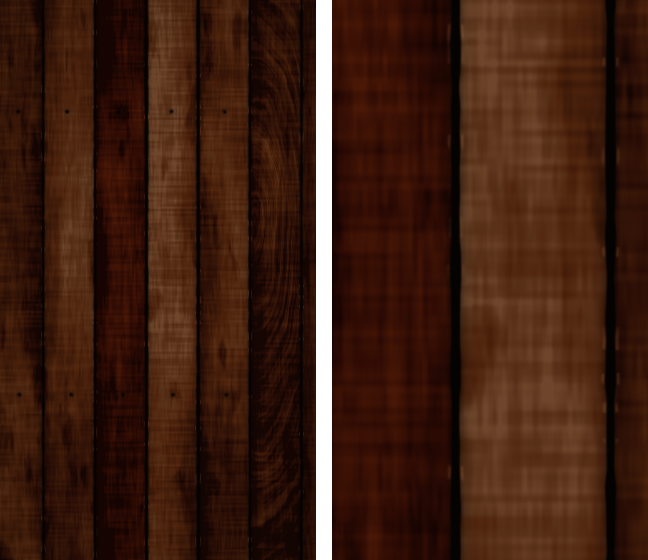
Left, the full canvas; right, a detail of the centre.
Reproduce this texture procedurally as a WebGL 2 fragment shader.

```glsl
#version 300 es
precision highp float;
// Dark, weathered vertical wood planks with black gaps, saw marks, stains and nail holes.

uniform vec2 u_resolution;
out vec4 fragColor;

// Lengths are in canvas widths.
const float PITCH = 0.1634;
const float FIRST_SEAM = 0.137;
const float SEAM_THIN = 0.0024;
const float SEAM_WIDE = 0.0046;
const float NAIL_ROW = 0.523;
const float NAIL_SPACING = 0.896;
const float NAIL_RADIUS = 0.0052;
const float LAST_NAILED = 4.0;
const float SWIRL_PLANK = 5.0;
const float RED_PLANK = 2.0;
const vec2 SWIRL_CENTER = vec2(0.805, 1.06);
const vec2 SWIRL_SIZE = vec2(0.085, 0.31);
const vec3 GAP_COLOR = vec3(0.018, 0.009, 0.006);
const vec3 RED_TINT = vec3(1.08, 0.80, 0.62);

// Wood colours from dark to light.
const vec3 WOOD[6] = vec3[6](
  vec3(0.08, 0.02, 0.01), vec3(0.16, 0.05, 0.02), vec3(0.22, 0.09, 0.03),
  vec3(0.29, 0.13, 0.045), vec3(0.33, 0.18, 0.09), vec3(0.41, 0.26, 0.16));

// Tone of each plank at its bottom, middle and top.
const vec3 TONE[7] = vec3[7](
  vec3(0.52, 0.40, 0.34), vec3(0.42, 0.80, 0.52), vec3(0.20, 0.26, 0.08),
  vec3(0.56, 0.92, 0.80), vec3(0.30, 0.64, 0.62), vec3(0.18, 0.30, 0.36),
  vec3(0.44, 0.50, 0.46));

float hash(vec2 p) {
  vec3 q = fract(vec3(p.xyx) * 0.1031);
  q += dot(q, q.yzx + 33.33);
  return fract((q.x + q.y) * q.z);
}

float noise(vec2 p) {
  vec2 i = floor(p), f = fract(p);
  f = f * f * (3.0 - 2.0 * f);
  return mix(mix(hash(i), hash(i + vec2(1, 0)), f.x),
             mix(hash(i + vec2(0, 1)), hash(i + vec2(1, 1)), f.x), f.y);
}

float fbm(vec2 p) {
  float sum = 0.0, amp = 0.5;
  for (int i = 0; i < 4; i++) {
    sum += amp * noise(p);
    p = p * 2.03 + 17.3;
    amp *= 0.5;
  }
  return sum / 0.9375;
}

vec3 woodRamp(float tone) {
  float t = clamp(tone, 0.0, 1.0) * 5.0;
  int i = int(min(t, 4.0));
  return mix(WOOD[i], WOOD[i + 1], t - float(i));
}

// Curved growth rings, fading into straight grain away from the centre.
float swirlGrain(vec2 p) {
  float r = length((p - SWIRL_CENTER) / SWIRL_SIZE);
  r += 0.25 * (fbm(p * vec2(14.0, 6.0)) - 0.5);
  float rings = noise(vec2(r * 15.0, p.y * 4.0)) - 0.5;
  float fine = noise(vec2(r * 38.0, p.y * 9.0)) - 0.5;
  float arc = exp(-pow((r - 0.85) / 0.13, 2.0)) * smoothstep(0.8, 1.1, p.y);
  float burn = exp(-pow((p.y - 0.72) / 0.16, 2.0));
  return 0.36 * rings + 0.24 * fine + 0.25 * arc - 0.16 * burn;
}

void main() {
  vec2 p = gl_FragCoord.xy / u_resolution.x;
  float v = gl_FragCoord.y / u_resolution.y;
  float px = 1.0 / u_resolution.x;

  // Plank number and position across the plank.
  float u = (p.x - FIRST_SEAM) / PITCH + 1.0;
  float id = clamp(floor(u), 0.0, 6.0);
  float across = u - id;
  vec2 q = p + id * vec2(3.7, 11.3);

  // Broad tone along the plank.
  vec3 ends = TONE[int(id)];
  float tone = mix(ends.x, ends.y, smoothstep(0.12, 0.5, v));
  tone = mix(tone, ends.z, smoothstep(0.66, 0.97, v));

  // Stains, long fibres, and fine saw marks across the grain.
  float sawn = 0.5 + 0.5 * hash(vec2(id, 4.0));
  tone += 0.50 * (fbm(q * vec2(13.0, 4.0)) - 0.5);
  tone += 0.26 * (fbm(q * vec2(75.0, 5.0)) - 0.5);
  tone += 0.17 * (noise(q * vec2(190.0, 28.0)) - 0.5);
  tone += 0.22 * sawn * (noise(q * vec2(9.0, 135.0)) - 0.5);
  tone += 0.10 * (noise(q * vec2(12.0, 42.0)) - 0.5);
  tone -= 0.30 * smoothstep(0.60, 0.82, fbm(q * vec2(24.0, 7.0) + 40.0));
  float side = mix(across, 1.0 - across, step(0.6, hash(vec2(id, 9.0))));
  tone -= 0.28 * smoothstep(0.38, 0.05, side + 0.5 * (fbm(q * vec2(8.0, 5.0)) - 0.5));
  if (id == SWIRL_PLANK) tone += swirlGrain(p);

  vec3 color = woodRamp(tone);
  if (id == RED_PLANK) color *= RED_TINT;

  // Nail holes in two rows with a soft dark halo.
  float row = max(round((p.y - NAIL_ROW) / NAIL_SPACING), 0.0);
  float nailX = 0.49 + 0.12 * (hash(vec2(id, row + 2.0)) - 0.5);
  vec2 toNail = vec2((across - nailX) * PITCH, p.y - NAIL_ROW - row * NAIL_SPACING);
  float nail = length(toNail) + 0.003 * (noise(p * 260.0) - 0.5);
  float nailed = step(id, LAST_NAILED);
  color *= 1.0 - 0.35 * nailed * exp(-nail / 0.009);
  color = mix(color, GAP_COLOR, 0.9 * nailed * smoothstep(0.0015 + px, -0.0015 - px, nail - NAIL_RADIUS));

  // Gaps are widest near the centre, with shaded and chipped plank edges.
  float seam = round(u);
  float halfWidth = mix(SEAM_THIN, SEAM_WIDE, exp(-pow(seam - 3.5, 2.0)));
  float d = abs(u - seam) * PITCH + 0.0022 * (noise(vec2(seam * 9.0, p.y * 45.0)) - 0.5);
  color *= 1.0 - 0.5 * exp(-max(d - halfWidth, 0.0) / 0.005);
  float chip = smoothstep(0.72, 0.9, noise(vec2(u * 4.0, p.y * 60.0)));
  color += 0.10 * vec3(1.0, 0.7, 0.45) * chip * exp(-pow((d - halfWidth - 0.003) / 0.002, 2.0));
  color = mix(GAP_COLOR, color, smoothstep(-px, px + 0.001, d - halfWidth));

  // Gentle darkening towards the corners.
  vec2 corner = vec2(p.x, v) * 2.0 - 1.0;
  color *= 1.06 - 0.22 * pow(dot(corner, corner) * 0.5, 1.5);
  fragColor = vec4(color, 1.0);
}
```
